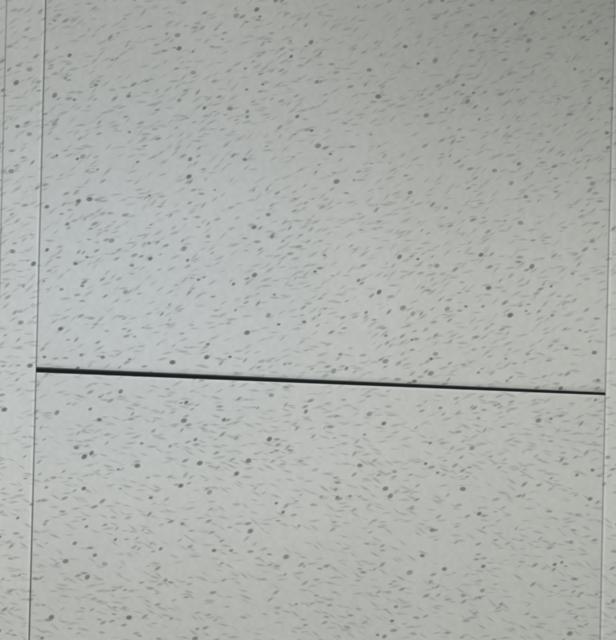
Write a WebGL 1 fragment shader that draws this texture.

```glsl
precision highp float;
// Speckled pale ceiling panels with a dark cross gap and thin side seams.

uniform vec2 u_resolution;

// Lengths are fractions of the canvas height.
const vec3 PANEL_COOL = vec3(0.735, 0.755, 0.758);
const vec3 PANEL_WARM = vec3(0.728, 0.737, 0.712);
const vec3 SPECK_COLOR = vec3(0.37, 0.39, 0.37);
const vec3 GAP_COLOR = vec3(0.10, 0.12, 0.12);
const vec3 SEAM_COLOR = vec3(0.34, 0.37, 0.36);
const vec2 GLOW_CENTER = vec2(0.30, 0.43);
const float SEAM_WIDTH = 0.0012;
const float GAP_LEFT_Y = 0.4225;
const float GAP_SLOPE = -0.0423;
const float SPECK_SLANT = 0.42;

float hash(vec2 p) {
  vec3 q = fract(vec3(p.xyx) * 0.1031);
  q += dot(q, q.yzx + 33.33);
  return fract((q.x + q.y) * q.z);
}

float noise(vec2 p) {
  vec2 i = floor(p), f = fract(p);
  f = f * f * (3.0 - 2.0 * f);
  float low = mix(hash(i), hash(i + vec2(1.0, 0.0)), f.x);
  float high = mix(hash(i + vec2(0.0, 1.0)), hash(i + vec2(1.0, 1.0)), f.x);
  return mix(low, high, f.y);
}

// One scattered layer of slanted oval flecks; size is (half length, half width).
float flecks(vec2 p, float cells, float density, vec2 size, float seed) {
  vec2 home = floor(p * cells);
  float soft = 0.8 / u_resolution.y + 0.0005;
  float cover = 0.0;
  for (int j = -1; j <= 1; j++) {
    for (int i = -1; i <= 1; i++) {
      vec2 cell = home + vec2(float(i), float(j));
      vec2 key = cell + seed;
      vec2 center = (cell + vec2(hash(key + 17.3), hash(key + 41.7))) / cells;
      float tilt = mix(-0.25, SPECK_SLANT, smoothstep(0.15, 0.6, center.y));
      float angle = tilt + (hash(key + 73.1) - 0.5) * 0.9;
      float c = cos(angle), s = sin(angle);
      vec2 d = p - center;
      d = vec2(c * d.x + s * d.y, c * d.y - s * d.x);
      vec2 radius = size * (0.55 + 0.75 * hash(key + 97.9));
      float dist = (length(d / radius) - 1.0) * radius.y;
      float cluster = 0.55 + 0.9 * noise(center * 13.0 + seed);
      float present = step(hash(key), density * cluster);
      float strength = 0.45 + 0.55 * hash(key + 131.3);
      cover = max(cover, present * strength * (1.0 - smoothstep(-soft, soft, dist)));
    }
  }
  return cover;
}

// Soft-edged line of the given half width around zero distance.
float line(float d, float halfWidth) {
  float soft = 0.7 / u_resolution.y + 0.0005;
  return 1.0 - smoothstep(halfWidth - soft, halfWidth + soft, abs(d));
}

// Smooth room light: bright at centre left, falling towards the upper right.
vec3 panelLight(vec2 p) {
  float cool = exp(-dot(p - vec2(0.18, 0.56), p - vec2(0.18, 0.56)) * 7.0);
  vec3 color = mix(PANEL_WARM, PANEL_COOL, cool);
  vec2 away = p - GLOW_CENTER;
  float topFall = smoothstep(0.48, 1.04, p.y);
  float shade = 0.085 * topFall + 0.065 * topFall * smoothstep(0.25, 0.96, p.x);
  shade += 0.075 * max(away.x, 0.0) * max(away.x, 0.0);
  shade += 0.035 * smoothstep(0.3, 0.0, p.y);
  return color - shade;
}

void main() {
  vec2 p = gl_FragCoord.xy / u_resolution.y;
  float leftSeam = p.x - mix(0.0456, 0.0716, p.y);
  float edgeSeam = p.x - (0.0104 - 0.025 * (1.0 - p.y));
  float rightSeam = p.x - (0.9375 + 0.020 * p.y + 0.003 * p.y * p.y);
  float gap = p.y - (GAP_LEFT_Y + GAP_SLOPE * (p.x - 0.056));

  // Panel surface, brighter on the side strips, with faint mottling.
  vec3 color = panelLight(p);
  color += 0.012 * smoothstep(0.002, -0.002, leftSeam);
  color += 0.022 * smoothstep(-0.002, 0.002, rightSeam);
  color += (noise(p * 9.0) - 0.5) * 0.012 + (noise(p * 170.0) - 0.5) * 0.022;

  // Flecks: pale streaks, medium marks, then sparse dark dots.
  float pale = flecks(p, 82.0, 0.48, vec2(0.0055, 0.0015), 11.0);
  float medium = flecks(p + 0.37, 60.0, 0.34, vec2(0.0040, 0.0018), 211.0);
  float dark = flecks(p + 0.71, 36.0, 0.24, vec2(0.0037, 0.0027), 419.0);
  float speck = max(max(pale * 0.30, medium * 0.55), dark * 0.85);
  color = mix(color, SPECK_COLOR, speck);

  // Vertical seams with a light lip beside each.
  float leftDepth = 0.55 + 0.35 * smoothstep(0.45, 0.0, p.y) + 0.15 * smoothstep(0.6, 1.0, p.y);
  color += 0.035 * line(leftSeam + 0.0035, 0.0015);
  color = mix(color, SEAM_COLOR, leftDepth * line(leftSeam, SEAM_WIDTH));
  color = mix(color, SEAM_COLOR, 0.40 * line(edgeSeam, SEAM_WIDTH));
  color += 0.035 * line(rightSeam - 0.0035, 0.0018);
  color = mix(color, SEAM_COLOR, 0.42 * line(rightSeam, SEAM_WIDTH));

  // Cross gap: narrows to the right, with a shaded top and a lit lower lip.
  float soft = 0.8 / u_resolution.y;
  float inside = smoothstep(-soft, soft, leftSeam) * smoothstep(soft, -soft, rightSeam);
  float halfGap = mix(0.0042, 0.0022, clamp(p.x / 0.95, 0.0, 1.0));
  float above = smoothstep(0.012, 0.001, gap) * step(0.0, gap);
  color *= 1.0 - 0.13 * above * inside;
  color += 0.035 * inside * line(gap + halfGap + 0.0025, 0.0015);
  vec3 gapShade = mix(GAP_COLOR, SEAM_COLOR, 0.7 * smoothstep(0.0, halfGap, gap));
  color = mix(color, gapShade, inside * line(gap, halfGap));

  gl_FragColor = vec4(clamp(color, 0.0, 1.0), 1.0);
}
```
